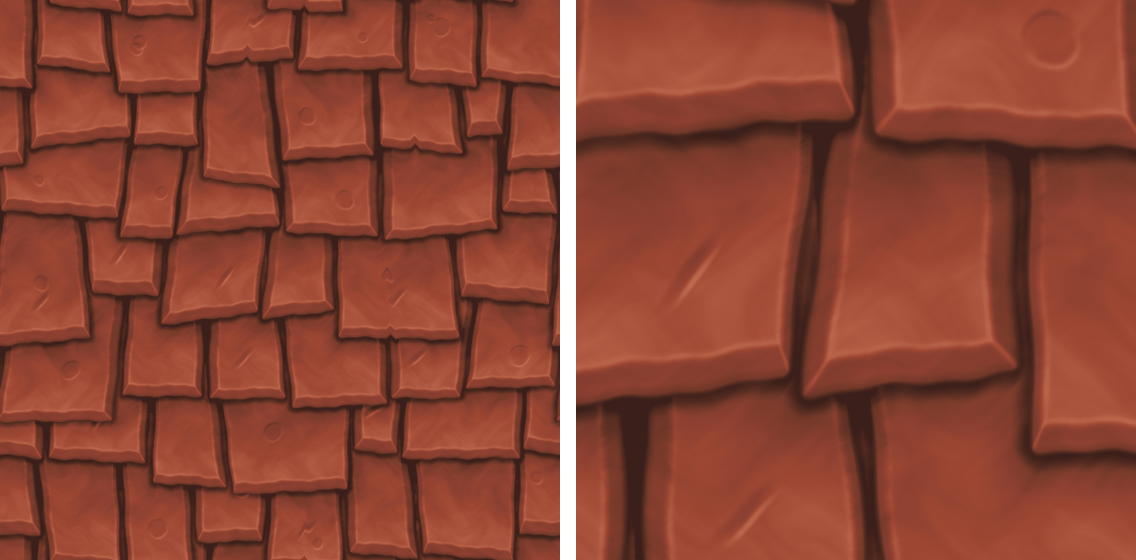
Left: the whole. Right: its middle third, enlarged.
Write a three.js fragment shader that draws this texture.

```glsl
// Overlapping hand-painted clay roof shingles with bevelled, chipped edges; tiles seamlessly.
varying vec2 vUv;

const float ROWS = 7.0;

float hash(vec2 key, float salt) {
  vec3 q = fract((key.xyx + salt * 7.31) * vec3(0.1031, 0.1130, 0.0973));
  q += dot(q, q.yzx + 33.33);
  return fract((q.x + q.y) * q.z);
}

float signedHash(vec2 key, float salt) { return hash(key, salt) * 2.0 - 1.0; }

float band(float x, float width) { return exp(-x * x / (width * width)); }

// Warped layered sines: soft, brushed patches
float brushwork(vec2 p, float seed) {
  float sum = 0.0;
  float amplitude = 0.55;
  for (int i = 0; i < 4; i++) {
    p += 0.7 * sin(p.yx * 1.3 + seed);
    sum += amplitude * sin(p.x + seed) * cos(p.y - seed * 1.7);
    p = mat2(1.2, 1.3, -1.3, 1.2) * p;
    amplitude *= 0.6;
  }
  return sum;
}

// Shallow round pit, lit along its lower rim
float dent(vec2 p, float radius) {
  float dist = length(p);
  float facing = dot(p / max(dist, 0.0001), vec2(0.35, -0.94));
  float rim = band(dist - radius, 0.0022) * facing;
  return 1.2 * rim - 0.4 * (1.0 - smoothstep(radius * 0.7, radius, dist));
}

float dab(vec2 p, vec2 size) { return 1.0 - smoothstep(0.2, 1.0, length(p / size)); }

// Diagonal gouge: dark stroke with a lit lower lip
float gouge(vec2 p, float angle, vec2 size) {
  float c = cos(angle);
  float s = sin(angle);
  vec2 q = mat2(c, -s, s, c) * p;
  return 1.4 * dab(q + vec2(0.0, size.y), size * vec2(0.8, 0.5)) - 1.1 * dab(q, size);
}

// Slanted boundary between two neighbouring shingles
float seamX(float column, float row, float columns, float y) {
  vec2 key = vec2(mod(column, columns), row);
  return (column + 0.25 * signedHash(key, 1.0)) / columns
    + 0.14 * signedHash(key, 2.0) * (y - 0.5 / ROWS);
}

// Returns tone level and signed distance (positive inside)
vec2 shingle(vec2 p, float column, float row, float columns) {
  vec2 key = vec2(mod(column, columns), row);
  float seed = 6.28 * hash(key, 3.0);
  float gap = mix(0.002, 0.007, hash(key, 4.0));
  float left = p.x - seamX(column, row, columns, p.y) - gap;
  float right = seamX(column + 1.0, row, columns, p.y) - p.x - gap;
  float x = 0.5 * (left - right);
  float bottom = p.y - 0.34 * signedHash(key, 5.0) / ROWS - 0.13 * signedHash(key, 6.0) * x;

  // Uneven hand-cut edges and an occasional chip
  bottom += 0.0014 * sin(x * 75.0 + seed) + 0.0007 * sin(x * 190.0 - seed);
  left += 0.0012 * sin(p.y * 65.0 + seed);
  right += 0.0012 * sin(p.y * 58.0 - seed);
  float chipX = x - 0.04 * signedHash(key, 7.0);
  bottom -= step(0.75, hash(key, 8.0)) * max(0.0, 0.008 - abs(chipX));

  // Rounded outline, hidden top end
  float corner = 0.006;
  vec2 q = corner - vec2(min(left, right), bottom);
  float outline = corner - length(max(q, 0.0)) - min(max(q.x, q.y), 0.0);
  outline = min(outline, 2.05 / ROWS - bottom);

  // Face, brighter toward its lower end
  vec2 local = vec2(x, bottom);
  float paint = brushwork(local * 38.0, seed);
  float fine = brushwork(local * vec2(70.0, 110.0), seed + 2.0);
  float tone = 4.75 - 1.45 * smoothstep(0.02, 0.13, bottom) + 0.75 * paint + 0.2 * fine;
  for (int i = 0; i < 3; i++) {
    float salt = 10.0 + 4.0 * float(i);
    vec2 spot = vec2(0.04 * signedHash(key, salt), mix(0.04, 0.12, hash(key, salt + 1.0)));
    float radius = mix(0.007, 0.019, hash(key, salt + 2.0));
    tone += step(0.83, hash(key, salt + 3.0)) * dent(local - spot, radius);
  }
  vec2 gougeSpot = vec2(0.03 * signedHash(key, 23.0), 0.075);
  tone += step(0.78, hash(key, 24.0)) * gouge(local - gougeSpot, 0.4 + 0.8 * hash(key, 25.0), vec2(0.035, 0.007));

  // Mitred bevels with worn bright ridges
  vec3 width = vec3(mix(0.007, 0.018, hash(key, 26.0)), mix(0.007, 0.018, hash(key, 27.0)), mix(0.018, 0.027, hash(key, 28.0)));
  vec3 depth = vec3(left, right, bottom) / width;
  vec3 insets = vec3(left, right, bottom) - width;
  float inset = min(min(insets.x, insets.y), insets.z);
  float side = min(depth.x, depth.y);
  float lower = smoothstep(-0.08, 0.08, side - depth.z);
  float bevel = mix(mix(2.2, 2.6, step(depth.x, depth.y)), 2.9, lower) + 0.4 * fine;
  bevel -= 1.1 * (1.0 - smoothstep(0.0, 0.4, min(side, depth.z)));
  float mitre = band(side - depth.z, 0.13) * smoothstep(0.0, 0.5, depth.z);
  bevel = mix(bevel, 5.3, 0.65 * mitre);
  tone = mix(bevel, tone, smoothstep(-0.0015, 0.0015, inset));
  float wear = mix(0.75 - 0.6 * smoothstep(0.03, 0.14, bottom), 0.75, lower);
  tone = mix(tone, 5.8, band(inset, 0.0026) * clamp(wear + 0.25 * fine, 0.0, 1.0));
  return vec2(mix(0.7, tone, smoothstep(0.0, 0.003, outline)), outline);
}

// Tone level 0..6 to clay colour, from deep gap to worn ridge
vec3 clayRamp(float t) {
  vec3 c = mix(vec3(0.23, 0.12, 0.10), vec3(0.33, 0.17, 0.13), clamp(t, 0.0, 1.0));
  c = mix(c, vec3(0.45, 0.22, 0.16), clamp(t - 1.0, 0.0, 1.0));
  c = mix(c, vec3(0.55, 0.25, 0.19), clamp(t - 2.0, 0.0, 1.0));
  c = mix(c, vec3(0.62, 0.28, 0.20), clamp(t - 3.0, 0.0, 1.0));
  c = mix(c, vec3(0.68, 0.34, 0.25), clamp(t - 4.0, 0.0, 1.0));
  return mix(c, vec3(0.75, 0.43, 0.32), clamp(t - 5.0, 0.0, 1.0));
}

void main() {
  float tone = 0.5;
  // Paint rows upward, each casting shadow on the rows beneath
  for (int r = -2; r <= 1; r++) {
    float row = floor(vUv.y * ROWS) + float(r);
    float rowKey = mod(row, ROWS);
    float columns = 6.0 + step(0.5, hash(vec2(rowKey, 9.0), 30.0));
    float stagger = 0.5 * rowKey + 0.3 * hash(vec2(rowKey, 4.0), 31.0);
    vec2 p = vec2(vUv.x - stagger / columns, vUv.y - row / ROWS);
    float nearest = -1.0;
    float rowTone = 0.0;
    for (int c = -1; c <= 1; c++) {
      vec2 tile = shingle(p, floor(p.x * columns) + float(c), rowKey, columns);
      if (tile.y > nearest) {
        nearest = tile.y;
        rowTone = tile.x;
      }
    }
    float shadow = 1.1 * smoothstep(-0.045, 0.0, nearest) + 2.0 * smoothstep(-0.013, 0.0, nearest);
    tone = mix(max(tone - shadow, 0.0), rowTone, smoothstep(-0.0012, 0.0012, nearest));
  }
  gl_FragColor = vec4(clayRamp(tone), 1.0);
}
```
